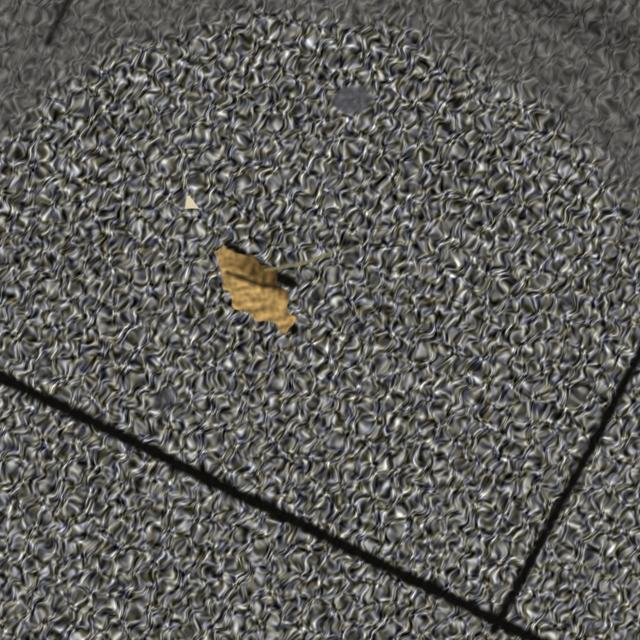
This texture is drawn by a Shadertoy shader. Its source:

```glsl
#define GRAIN_FREQ vec2(122.0, 74.0)
#define GRAIN_CONTRAST 0.58
#define GRAIN_WARP 0.006
#define STONE_LEVEL 0.355
#define JOINT_WIDTH 0.0085
#define WORN_CENTER vec2(0.45, 0.35)
#define WORN_RADIUS 0.618
#define LEAF_BASE vec2(0.345, 0.612)
#define LEAF_AXIS vec2(0.676, -0.737)
#define LEAF_LENGTH 0.166

vec2 hash22(vec2 p) {
    vec3 q = fract(vec3(p.xyx) * vec3(0.1031, 0.1030, 0.0973));
    q += dot(q, q.yzx + 33.33);
    return fract((q.xx + q.yz) * q.zy);
}

// Gradient noise, roughly -0.7 to 0.7
float noise(vec2 p) {
    vec2 i = floor(p), f = p - i;
    vec2 u = f * f * f * (f * (f * 6.0 - 15.0) + 10.0);
    float corner[4];
    for (int k = 0; k < 4; k++) {
        vec2 o = vec2(k & 1, k >> 1);
        vec2 g = hash22(i + o + 200.0) * 2.0 - 1.0;
        corner[k] = dot(g * inversesqrt(dot(g, g) + 0.001), f - o);
    }
    return mix(mix(corner[0], corner[1], u.x), mix(corner[2], corner[3], u.x), u.y);
}

float segment(vec2 p, vec2 a, vec2 b) {
    vec2 d = b - a;
    return length(p - a - d * clamp(dot(p - a, d) / dot(d, d), 0.0, 1.0));
}

float cover(float dist, float soft) {
    return 1.0 - smoothstep(-soft, soft, dist);
}

// Short leaning grains whose direction wanders
float grains(vec2 p) {
    vec2 bend = vec2(noise(p * 42.0), noise(p * 42.0 + 71.0));
    vec2 q = p + GRAIN_WARP * bend * 2.0;
    q = mat2(0.88, 0.47, -0.47, 0.88) * q;
    q = vec2(q.x, q.y) * GRAIN_FREQ;
    return noise(q) + 0.6 * noise(q * 1.7 + 37.0);
}

vec3 stone(vec2 p) {
    float g = grains(p);
    float tint = noise(p * 65.0 + 19.0);
    float broad = noise(p * 9.0) + 0.6 * noise(p * 24.0);
    float level = STONE_LEVEL + GRAIN_CONTRAST * g + 0.2 * g * g + 0.05 * broad;
    vec3 granite = level + vec3(0.012, 0.008, -0.018) * (0.6 + 4.0 * tint);

    // Smooth, dull corner beyond the curved edge
    float edge = length(p - WORN_CENTER) - WORN_RADIUS + 0.025 * noise(p * 14.0);
    float band = cover(abs(p.y + 0.55 * p.x - 1.47) - 0.025, 0.035);
    float dull = 0.33 - 0.10 * band + 0.16 * g + 0.10 * noise(p * 45.0);
    float worn = smoothstep(-0.025, 0.04, edge) * smoothstep(0.5, 0.65, p.y);
    return mix(granite, dull * vec3(1.02, 1.0, 0.97), worn * 0.88);
}

void joints(inout vec3 col, vec2 p) {
    float rough = 0.004 * noise(p * 38.0) + 0.003 * noise(p * 95.0);
    float lower = segment(p, vec2(-0.1, 0.460), vec2(0.87, -0.016));
    float right = segment(p, vec2(0.772, 0.015), vec2(1.05, 0.542));
    float corner = segment(p, vec2(0.12, 1.03), vec2(0.076, 0.935));
    float gap = min(lower - JOINT_WIDTH, right - JOINT_WIDTH * 0.82) + rough;
    col += 0.06 * cover(abs(gap - 0.012) - 0.004, 0.008);
    col = mix(col, vec3(0.045, 0.043, 0.035), 0.96 * cover(gap, 0.005));
    col = mix(col, vec3(0.08), 0.8 * cover(corner - 0.005 + rough, 0.006));
    // Faint lip inside the right joint
    float lip = segment(p, vec2(0.806, 0.06), vec2(0.875, 0.195));
    col += 0.13 * cover(lip - 0.0008, 0.002);
}

void debris(inout vec3 col, vec2 p) {
    float wobble = 0.004 * noise(p * 55.0);
    vec2 d = p - vec2(0.55, 0.844);
    float pebble = length(d * vec2(0.7, 1.0)) - 0.021 + wobble;
    col = mix(col, vec3(0.33, 0.33, 0.35) + 0.12 * noise(p * 100.0), 0.85 * cover(pebble, 0.004));
    float stain = length(p - vec2(0.258, 0.372)) - 0.016 + wobble;
    col = mix(col, vec3(0.22, 0.22, 0.25), 0.65 * cover(stain, 0.008));
    vec2 c = p - vec2(0.297, 0.684);
    float chip = max(abs(c.x + 0.3 * c.y) + 0.45 * c.y - 0.007, abs(c.y) - 0.010);
    col = mix(col, vec3(0.86, 0.82, 0.70), cover(chip, 0.002));
}

void leaf(inout vec3 col, vec2 p, float px) {
    // Cast shadow along the upper rim and under the tip
    float shade = min(segment(p, vec2(0.362, 0.611), vec2(0.408, 0.578)),
                      segment(p, vec2(0.408, 0.578), vec2(0.455, 0.558)));
    shade = min(shade, length(p - vec2(0.459, 0.486)) + 0.001);
    col = mix(col, vec3(0.04, 0.038, 0.03), 0.94 * cover(shade - 0.0085, 0.005));

    // Blade: t runs along the axis, s across it
    vec2 d = p - LEAF_BASE;
    float t = dot(d, LEAF_AXIS), s = dot(d, vec2(-LEAF_AXIS.y, LEAF_AXIS.x));
    float along = clamp(t / LEAF_LENGTH, 0.0, 1.0);
    float lobes = 0.005 * sin(along * 27.0 + 0.8) * smoothstep(0.15, 0.5, along);
    float halfWidth = 0.009 + 0.031 * pow(sin(3.14159 * pow(along, 0.95)), 1.4) + lobes;
    float blade = max(abs(s + 0.003) - halfWidth, abs(t - 0.5 * LEAF_LENGTH) - 0.5 * LEAF_LENGTH);
    blade += 0.006 * noise(p * 75.0);
    float rib = min(segment(p, vec2(0.356, 0.574), vec2(0.41, 0.554)),
                    segment(p, vec2(0.41, 0.554), vec2(0.45, 0.551)));
    float lit = smoothstep(0.012, -0.012, s - 0.012 + 0.3 * (0.09 - t));
    vec3 tan3 = mix(vec3(0.38, 0.30, 0.17), vec3(0.70, 0.57, 0.35), max(lit, 1.0 - smoothstep(0.0, 0.06, t)) * 0.9);
    float veins = noise(vec2(t * 85.0 + abs(s) * 50.0, s * 45.0));
    tan3 *= 1.0 + 0.55 * veins + 0.25 * noise(p * 130.0);
    tan3 = mix(tan3, vec3(0.10, 0.08, 0.045), 0.8 * cover(rib - 0.003 + 0.004 * noise(p * 60.0), 0.005));
    col = mix(col, tan3, cover(blade, 0.002 + px));

    // Stem
    float stem = min(segment(p, vec2(0.415, 0.578), vec2(0.47, 0.587)),
                     segment(p, vec2(0.47, 0.587), vec2(0.52, 0.606)));
    col = mix(col, vec3(0.50, 0.48, 0.34), 0.9 * cover(stem - 0.0022, 0.001 + px));
}

void mainImage(out vec4 fragColor, in vec2 fragCoord) {
    vec2 p = fragCoord / iResolution.xy;
    float px = 0.7 / iResolution.y;
    vec3 col = stone(p);
    debris(col, p);
    joints(col, p);
    leaf(col, p, px);
    fragColor = vec4(clamp(col, 0.03, 1.0), 1.0);
}
```
